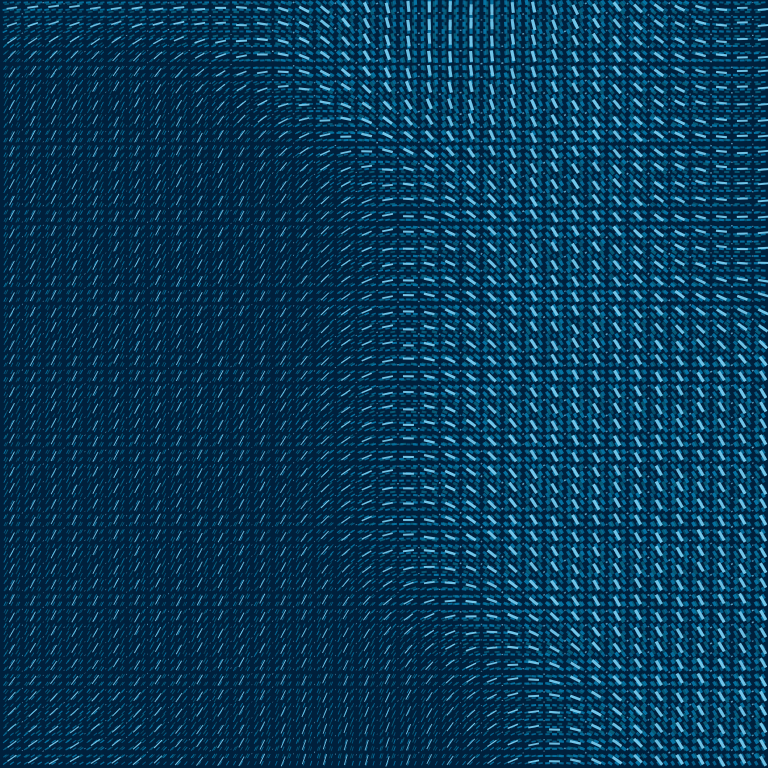
Reproduce this pattern procedurally as a WebGL 2 fragment shader.

```glsl
#version 300 es
precision highp float;
// Flow field of short dashes on dark navy: four stacked grids (teal, blue,
// pale specks, bright dashes) share one smooth direction field, which turns
// each dash about its cell centre and also sets how thick it is.

uniform vec2 u_resolution;
out vec4 fragColor;

const vec3 NAVY = vec3(0.0, 0.125, 0.235);
const vec3 TEAL = vec3(0.03, 0.37, 0.48);
const vec3 BLUE = vec3(0.02, 0.46, 0.65);
const vec3 SKY  = vec3(0.45, 0.78, 0.92);

const vec2 BRIGHT_GRID = vec2(36.8, 48.0);   // columns, rows
const vec2 TEAL_GRID   = BRIGHT_GRID * 2.0;
const vec2 BLUE_GRID   = vec2(110.4, 106.0); // rows beat against the teal ones

float hash(vec2 p) {
  vec3 q = fract(vec3(p.xyx) * 0.1031);
  q += dot(q, q.yzx + 33.33);
  return fract((q.x + q.y) * q.z);
}

float bump(vec2 p, vec2 centre, vec2 radius) {
  vec2 d = (p - centre) / radius;
  return exp(-dot(d, d));
}

// Dash direction in degrees, counter-clockwise from horizontal.
float flowAngle(vec2 p) {
  float down = 1.0 - p.y;
  // The main turn sweeps left at the top and right at the bottom.
  float shift = 0.19 * smoothstep(0.66, 0.965, down)
              - 0.19 * (1.0 - smoothstep(0.04, 0.28, down));
  float angle = 62.0 - 122.0 * smoothstep(0.325, 0.73, p.x - shift);

  // Local swirls along the borders.
  float topEdge = exp(-pow(down / 0.065, 2.0));
  angle -= 55.0 * topEdge * (1.0 - smoothstep(0.13, 0.42, p.x));
  angle -= 33.0 * bump(p, vec2(0.60, 1.0), vec2(0.12, 0.14));
  angle -= 32.0 * bump(p, vec2(0.08, 0.0), vec2(0.17, 0.105));
  angle += 12.0 * bump(p, vec2(0.45, 0.0), vec2(0.12, 0.09));
  float rightEdge = exp(-pow((p.x - 1.0) / 0.143, 2.0));
  angle += 65.0 * rightEdge * (1.0 - smoothstep(0.30, 0.52, down));
  return angle;
}

// Thin where the flow rises, thick where it falls.
float dashWidth(float angle) {
  return mix(0.0015, 0.0052, 1.0 - smoothstep(-60.0, 65.0, angle));
}

// Antialiased rectangle with square ends.
float box(vec2 p, vec2 halfSize, float pixel) {
  vec2 cover = clamp((halfSize - abs(p)) / pixel + 0.5, 0.0, 1.0);
  return cover.x * cover.y;
}

// One grid of dashes; size.x is the length, size.y scales the field's width,
// wear dims and shrinks dashes, jitter shifts them up or down within the cell.
float dashLayer(vec2 p, vec2 grid, vec2 offset, vec2 size, float wear,
                float jitter, float pixel) {
  vec2 cell = floor(p * grid + offset);
  vec2 centre = (cell + 0.5 - offset) / grid;
  centre.y += jitter * (hash(cell + 71.0) - 0.5) / grid.y;
  float angle = flowAngle(centre);
  float a = radians(angle);
  vec2 d = p - centre;
  vec2 local = vec2(dot(d, vec2(cos(a), sin(a))), dot(d, vec2(-sin(a), cos(a))));

  float variation = 1.0 - wear * hash(cell + 17.0);
  vec2 dash = vec2(size.x, dashWidth(angle) * size.y) * mix(1.0, variation, 0.5);
  vec2 inside = step(vec2(0.003, 0.006), centre) * step(centre, vec2(0.994, 0.997));
  return box(local, 0.5 * dash, pixel) * variation * inside.x * inside.y;
}

void main() {
  float side = min(u_resolution.x, u_resolution.y);
  vec2 p = gl_FragCoord.xy / side;
  float pixel = 1.0 / side;
  vec2 phase = vec2(-0.07, 0.0);

  float teal   = dashLayer(p, TEAL_GRID, phase * 2.0, vec2(0.0072, 0.85), 0.35, 0.0, pixel);
  float blue   = dashLayer(p, BLUE_GRID, vec2(-0.21, -0.16), vec2(0.0064, 0.82), 0.35, 0.0, pixel);
  float specks = dashLayer(p, BRIGHT_GRID, phase + 0.5, vec2(0.0020, 0.50), 0.40, 0.5, pixel);
  float bright = dashLayer(p, BRIGHT_GRID, phase, vec2(0.0144, 0.78), 0.08, 0.22, pixel);

  vec3 color = mix(NAVY, TEAL, teal);
  color = mix(color, BLUE, blue);
  color = mix(color, SKY, specks * 0.8);
  color = mix(color, SKY, bright);
  fragColor = vec4(color, 1.0);
}
```
